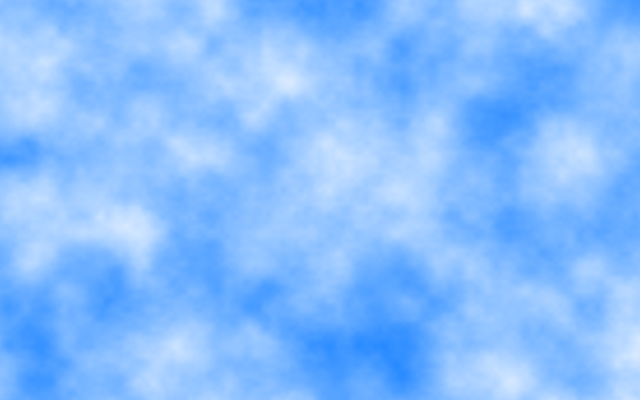
This texture is drawn by a Shadertoy shader. Its source:

```glsl
// Soft white clouds drifting over a clear blue sky.
// Octaves of smooth value noise are summed into a cloud density,
// which then blends the sky colour towards white.

const vec3 SKY_BLUE = vec3(0.0, 0.455, 1.0);
const vec3 CLOUD_WHITE = vec3(1.0);

const float CELLS_PER_HEIGHT = 5.4;
const int OCTAVES = 5;
const float MEAN_COVER = 0.515;
const float CONTRAST = 1.04;

// Sine hash of a lattice point, 0 to 1
float hash(vec2 p) {
    return fract(sin(dot(p, vec2(127.1, 311.7))) * 43758.5453);
}

// Lattice values joined by smooth interpolation
float valueNoise(vec2 p) {
    vec2 cell = floor(p);
    vec2 f = fract(p);
    vec2 blend = f * f * (3.0 - 2.0 * f);
    float bottom = mix(hash(cell), hash(cell + vec2(1.0, 0.0)), blend.x);
    float top = mix(hash(cell + vec2(0.0, 1.0)), hash(cell + vec2(1.0)), blend.x);
    return mix(bottom, top, blend.y);
}

// Fractal sum centred on zero: each octave is twice as fine and half as strong
float fractalNoise(vec2 p, int octaves) {
    float sum = 0.0;
    float amplitude = 0.5;
    for (int i = 0; i < octaves; i++) {
        sum += amplitude * (valueNoise(p) - 0.5);
        p = 2.0 * p + vec2(17.3, 9.2);
        amplitude *= 0.5;
    }
    return sum;
}

// Blend from open sky to dense cloud
vec3 skyColor(float density) {
    return mix(SKY_BLUE, CLOUD_WHITE, clamp(density, 0.0, 1.0));
}

void mainImage(out vec4 fragColor, in vec2 fragCoord) {
    vec2 uv = fragCoord / iResolution.y;
    float clouds = fractalNoise(uv * CELLS_PER_HEIGHT + vec2(3.4, 7.6), OCTAVES);
    fragColor = vec4(skyColor(MEAN_COVER + CONTRAST * clouds), 1.0);
}
```
